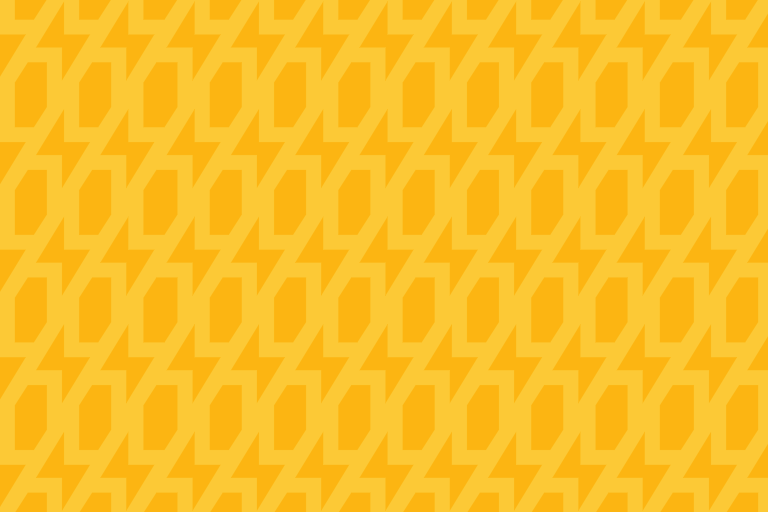
Write a WebGL 2 fragment shader that draws this pattern.

```glsl
#version 300 es
precision highp float;

uniform vec2 u_resolution;
out vec4 fragColor;

const vec3 YELLOW = vec3(0.99, 0.79, 0.21);
const vec3 AMBER = vec3(0.99, 0.71, 0.07);

// Lengths are in column widths
const float COLUMNS = 11.944;
const vec2 PITCH = vec2(1.0, 1.673);
const vec2 BOLT_CENTER = vec2(0.98, 0.633);
const float SEAM_X = 2.49;
const float SEAM_GAP = 0.031;
const float SEAM_COLUMNS = 8.0;

// Signed distance to the point-symmetric polygon a, b, c, -a, -b, -c
float sdSymmetricHexagon(vec2 p, vec2 a, vec2 b, vec2 c) {
    vec2 v[6] = vec2[6](a, b, c, -a, -b, -c);
    float d2 = dot(p - a, p - a);
    float side = 1.0;
    for (int i = 0; i < 6; i++) {
        vec2 start = v[i];
        vec2 edge = v[(i + 5) % 6] - start;
        vec2 w = p - start;
        vec2 toEdge = w - edge * clamp(dot(w, edge) / dot(edge, edge), 0.0, 1.0);
        d2 = min(d2, dot(toEdge, toEdge));
        bvec3 crossing = bvec3(p.y >= start.y, p.y < start.y + edge.y,
                               edge.x * w.y > edge.y * w.x);
        if (all(crossing) || !any(crossing)) side = -side;
    }
    return side * sqrt(d2);
}

// Holds x still across a thin gap after each group of columns
float stretchAtSeams(float x, float seam, float columns, float gap) {
    float span = columns + gap;
    float group = floor((x - seam) / span);
    float local = x - seam - group * span;
    return seam + group * columns + max(local - gap, 0.0);
}

// Position relative to the nearest lattice point
vec2 repeatAround(vec2 p, vec2 center, vec2 pitch) {
    return (fract((p - center) / pitch + 0.5) - 0.5) * pitch;
}

float sdBolt(vec2 p) {
    return sdSymmetricHexagon(p, vec2(0.016, 0.614), vec2(0.016, 0.101), vec2(0.42, 0.101));
}

float sdCutBlock(vec2 p) {
    return sdSymmetricHexagon(p, vec2(-0.047, 0.505), vec2(0.249, 0.505), vec2(0.249, -0.19));
}

void main() {
    float pixel = COLUMNS / u_resolution.x;
    vec2 p = gl_FragCoord.xy * pixel;
    p.x = stretchAtSeams(p.x, SEAM_X, SEAM_COLUMNS, SEAM_GAP);

    // Blocks sit half a step away from the bolts
    float bolt = sdBolt(repeatAround(p, BOLT_CENTER, PITCH));
    float block = sdCutBlock(repeatAround(p, BOLT_CENTER + 0.5 * PITCH, PITCH));

    float coverage = 1.0 - smoothstep(-0.7 * pixel, 0.7 * pixel, min(bolt, block));
    fragColor = vec4(mix(YELLOW, AMBER, coverage), 1.0);
}
```
